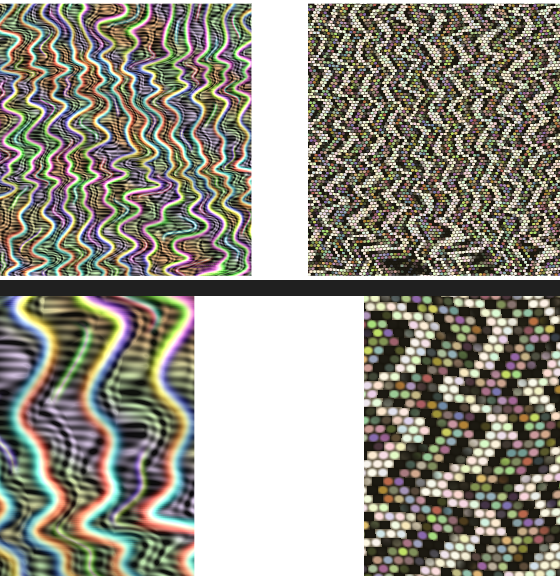
Top, the full canvas; bottom, a detail of the centre.
A Shadertoy shader for this pattern:

```glsl
float hash(vec2 p) {
    return fract(sin(dot(p, vec2(127.1, 311.7))) * 43758.5);
}

float zigzag(float t) {
    return abs(fract(t) - 0.5) * 4.0 - 1.0;
}

vec3 spectrum(float t) {
    return 0.5 + 0.5 * cos(6.2832 * (t + vec3(0.0, 0.33, 0.67)));
}

// Distance to the nearest scattered cell centre
float cellDistance(vec2 p) {
    vec2 cell = floor(p);
    float nearest = 2.0;
    for (int j = -1; j <= 1; j++)
        for (int i = -1; i <= 1; i++) {
            vec2 c = cell + vec2(i, j);
            vec2 centre = c + vec2(hash(c), hash(c + 37.0));
            nearest = min(nearest, length(p - centre));
        }
    return nearest;
}

// Bright strand profile, channels shifted sideways for coloured fringes
vec3 strand(float side, float width, float tint) {
    vec3 shift = 0.36 * cos(6.2832 * tint + vec3(0.0, 2.1, 4.2));
    vec3 d = side / width - shift;
    return exp(-d * d);
}

vec3 wavyStrands(vec2 p) {
    // Flow field whose contours are the strands
    float flow = 12.0 * p.x
        + 0.55 * sin(7.0 * p.y + 4.0 * p.x + 1.3 * sin(8.0 * p.x + 4.0 * p.y))
        + 0.24 * sin(50.0 * p.y + 1.6 * sin(10.0 * p.x + 3.0 * p.y))
        + 0.16 * sin(77.0 * p.y - 14.0 * p.x + 2.0 * sin(17.0 * p.y));
    float slope = max(length(vec2(dFdx(flow), dFdy(flow))) * iResolution.y, 8.0);
    float side = (fract(flow + 0.5) - 0.5) / slope;
    float between = (fract(flow) - 0.5) / slope;

    // Fine beaded curls filling the gaps, over broader folds
    float curls = cellDistance(p * vec2(17.0, 13.0));
    float rings = sin(6.2832 * (4.0 * flow + 2.6 * curls));
    float beads = sin(6.2832 * (84.0 * p.y + 1.5 * flow + curls));
    float folds = sin(6.2832 * (1.5 * flow + 1.7 * curls));
    float grain = 0.5 + 0.22 * rings + 0.24 * beads + 0.21 * folds;

    // Drifting patches of green, brown and mauve
    float drift = sin(11.0 * p.x + 3.0 * sin(8.0 * p.y)) + sin(13.0 * p.y - 9.0 * p.x);
    vec3 ground = mix(vec3(0.45, 0.54, 0.41), vec3(0.55, 0.43, 0.31), smoothstep(-0.6, 0.8, drift));
    ground = mix(ground, vec3(0.48, 0.44, 0.51), smoothstep(0.2, 0.9, sin(19.0 * p.y + 14.0 * p.x)));
    vec3 col = ground * (0.12 + 1.65 * clamp(grain, 0.0, 1.0));

    // Broken minor strands, then the main ones with dark borders
    float tint = 0.16 * sin(9.0 * p.y + 5.0 * p.x) - 0.17 + 0.5 * step(0.5, hash(vec2(floor(flow + 0.5), 3.0)));
    float minor = smoothstep(0.1, 0.8, sin(27.0 * p.y + 4.0 * floor(flow)));
    col *= 1.0 - 0.5 * minor * exp(-pow(between / 0.012, 2.0));
    col += 0.6 * minor * strand(between, 0.0045, tint + 0.3);
    col *= 1.0 - 0.85 * exp(-pow(side / 0.016, 2.0));
    float strength = 0.9 + 0.14 * sin(31.0 * p.y + 9.0 * p.x);
    return col + strength * strand(side, 0.0078, tint) * vec3(1.0, 0.98, 0.88);
}

// Zigzag field, more broken toward the lower edge
float zigzagFlow(vec2 p) {
    float low = smoothstep(0.3, 0.0, p.y);
    float bend = 8.5 * p.y + 0.3 * sin(5.0 * p.x + 3.0 * p.y) + 0.07 * sin(19.0 * p.x);
    return 11.0 * p.x + 0.36 * zigzag(bend)
        + 0.35 * sin(6.0 * p.y + 6.0 * p.x)
        + 0.12 * zigzag(17.0 * p.y + 0.4 * sin(9.0 * p.x))
        + 0.7 * low * zigzag(4.0 * p.y + 3.5 * p.x);
}

vec3 beadedZigzags(vec2 p) {
    // Staggered lattice of equal beads, each coloured from the field at its centre
    vec2 pitch = vec2(0.0128, 0.0104);
    vec2 warp = 0.004 * vec2(sin(23.0 * p.y + 9.0 * p.x), sin(21.0 * p.x));
    vec2 lattice = (p + warp) / pitch;
    float stagger = 0.5 * mod(floor(lattice.y), 2.0);
    lattice.x += stagger;
    vec2 id = floor(lattice);
    vec2 centre = (id + 0.5 - vec2(stagger, 0.0)) * pitch - warp;
    float bead = 1.0 - smoothstep(0.24, 0.64, length(fract(lattice) - 0.5));
    float band = fract(zigzagFlow(centre));

    // Cream stripe, dark border, muted mixed beads, dark border
    float pick = hash(id);
    vec3 mixed = mix(vec3(0.62, 0.62, 0.56), vec3(0.70, 0.72, 0.42), step(0.34, pick));
    mixed = mix(mixed, vec3(0.54, 0.40, 0.23), step(0.54, pick));
    mixed = mix(mixed, vec3(0.47, 0.43, 0.50), step(0.78, pick));
    mixed = mix(mixed, spectrum(hash(id + 11.0)), 0.2);
    vec3 cream = vec3(1.0, 0.99, 0.93) - 0.2 * hash(id + 5.0) * spectrum(pick);
    float light = smoothstep(0.19, 0.14, abs(band - 0.3));
    float middle = smoothstep(0.19, 0.14, abs(band - 0.78));
    vec3 shade = mix(vec3(0.11, 0.10, 0.07), mixed, 0.4 * step(0.6, hash(id + 23.0)));
    vec3 tone = mix(mix(shade, mixed * 1.15, middle), cream, light);
    vec3 gap = mix(mix(vec3(0.09, 0.08, 0.05), vec3(0.20, 0.17, 0.12), middle), vec3(0.44, 0.40, 0.32), light);
    return mix(gap, tone, bead);
}

// Soft-edged rectangle mask
float panel(vec2 p, vec2 lo, vec2 hi) {
    vec2 inside = min(p - lo, hi - p);
    return clamp(min(inside.x, inside.y) * iResolution.y + 0.5, 0.0, 1.0);
}

void mainImage(out vec4 fragColor, in vec2 fragCoord) {
    vec2 p = fragCoord / iResolution.y;
    float right = iResolution.x / iResolution.y;
    vec3 strands = wavyStrands(p);
    vec3 zigzags = beadedZigzags(p);

    // Two panels on white
    vec3 col = vec3(1.0);
    col = mix(col, strands, panel(p, vec2(-0.1, 0.015), vec2(0.449 * right, 0.987)));
    col = mix(col, zigzags, panel(p, vec2(0.55 * right, 0.015), vec2(right + 0.1, 0.987)));
    fragColor = vec4(clamp(col, 0.0, 1.0), 1.0);
}
```
